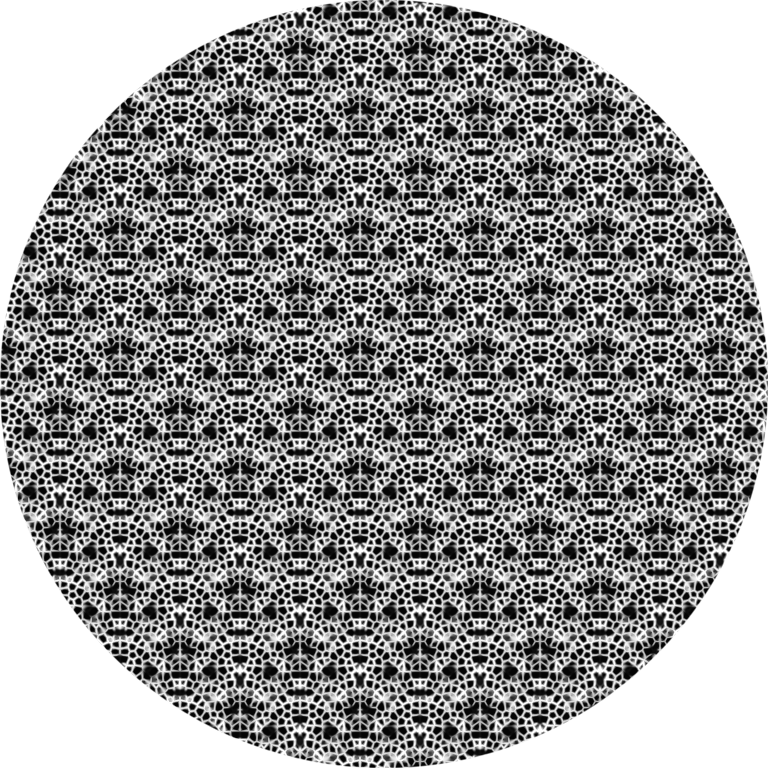
This pattern is drawn by a Shadertoy shader. Its source:

```glsl
// A white-edged disc filled with a half-drop, mirrored mottle of soft dark cells.
// Cell sites are hashed after folding their grid index by the mirror and half-drop
// symmetry, so the cell noise repeats seamlessly; soft ovals shape each motif.

const float REPEATS = 6.4;                  // tiles across and down the canvas
const float CELLS = 16.0;                   // cells along one tile
const float HALF_TILE = CELLS * 0.5;
const float QUARTER_TILE = CELLS * 0.25;
const vec2 MOTIF_ORIGIN = vec2(0.5, 0.233); // in tiles
const vec3 PAPER = vec3(1.0);
const vec3 INK = vec3(0.015);

vec3 hash3(vec2 p) {
    vec3 q = fract(vec3(p.xyx) * vec3(0.1031, 0.1030, 0.0973) + 0.37);
    q += dot(q, q.yxz + 33.33);
    return fract((q.xxy + q.yzz) * q.zyx);
}

float wrapCentered(float x, float period) {
    return mod(x + 0.5 * period, period) - 0.5 * period;
}

// Site offset inside its cell (xy) and random tone (z), shared by symmetric cells.
vec3 symmetricSite(vec2 id) {
    vec2 m = mod(id, CELLS);
    if (m.x >= HALF_TILE) m = vec2(m.x - HALF_TILE, mod(m.y + HALF_TILE, CELLS));
    bool mirrored = m.x >= QUARTER_TILE;
    if (mirrored) m = vec2(HALF_TILE - 1.0 - m.x, mod(m.y + HALF_TILE, CELLS));
    vec3 site = hash3(m + 11.0);
    site.xy = mix(vec2(0.06), vec2(0.94), site.xy);
    if (mirrored) site.x = 1.0 - site.x;
    return site;
}

// Wall distance (x) and smooth regional tone (y).
vec2 cellNoise(vec2 p) {
    vec2 base = floor(p);
    float nearest = 9.0, second = 9.0, toneSum = 0.0, weightSum = 0.0;
    for (int j = -2; j <= 2; j++)
    for (int i = -2; i <= 2; i++) {
        vec2 id = base + vec2(i, j);
        vec3 site = symmetricSite(id);
        vec2 toSite = id + site.xy - p;
        float d = length(toSite) - 0.3 * (0.5 - site.z);
        second = min(second, max(nearest, d));
        nearest = min(nearest, d);
        float weight = exp(-1.8 * dot(toSite, toSite));
        toneSum += weight * site.z;
        weightSum += weight;
    }
    return vec2(second - nearest, toneSum / weightSum);
}

// Folds a point into the strip between a mirror axis and a glide line.
vec2 foldToMotif(vec2 p) {
    p.x = abs(wrapCentered(p.x, CELLS));
    if (p.x > QUARTER_TILE) p = vec2(HALF_TILE - p.x, p.y + HALF_TILE);
    return p;
}

// Soft oval mask, repeating vertically.
float oval(vec2 p, vec2 center, vec2 radius, float period) {
    vec2 d = vec2(p.x - center.x, wrapCentered(p.y - center.y, period));
    return 1.0 - smoothstep(0.55, 1.4, length(d / radius));
}

// Dark blobs along the mirror axis and on the glide line.
float motifBlobs(vec2 q) {
    float arch = oval(q, vec2(0.0, -0.1), vec2(0.55, 0.85), CELLS);
    float seed = oval(q, vec2(0.0, 2.7), vec2(0.45, 0.65), CELLS);
    float pair = oval(q, vec2(0.9, -4.0), vec2(0.65, 0.6), CELLS);
    float lowBar = oval(q, vec2(0.0, -7.3), vec2(1.15, 0.45), CELLS);
    float highBar = oval(q, vec2(0.0, 6.3), vec2(1.1, 0.45), CELLS);
    float clump = oval(q, vec2(QUARTER_TILE, 1.2), vec2(0.9, 0.8), HALF_TILE);
    return max(max(max(arch, seed), max(pair, clump)), max(lowBar, highBar));
}

// Pale halo around the arch of each motif.
float motifHalo(vec2 q) {
    vec2 d = vec2(q.x, wrapCentered(q.y + 0.3, CELLS)) / vec2(1.7, 2.0);
    return exp(-dot(d, d));
}

float mottle(vec2 p) {
    vec2 q = foldToMotif(p);
    vec2 cells = cellNoise(p);
    float tone = clamp(cells.y + 0.5 * motifHalo(q), 0.0, 1.0);
    float wallWidth = mix(0.32, 0.85, tone);
    float wallLight = mix(0.58, 1.22, tone);
    float light = wallLight * (1.0 - smoothstep(0.0, wallWidth, cells.x));
    light *= 1.0 - 0.95 * motifBlobs(q);
    return clamp(light, 0.0, 1.0);
}

void mainImage(out vec4 fragColor, in vec2 fragCoord) {
    float side = min(iResolution.x, iResolution.y);
    vec2 uv = (fragCoord - 0.5 * iResolution.xy) / side;
    vec2 p = ((uv + 0.5) * REPEATS - MOTIF_ORIGIN) * CELLS;

    vec3 color = mix(INK, PAPER, mottle(p));

    // Disc cut-out
    float edge = 1.0 / side;
    float outside = smoothstep(-edge, edge, length(uv) - 0.5);
    fragColor = vec4(mix(color, PAPER, outside), 1.0);
}
```
